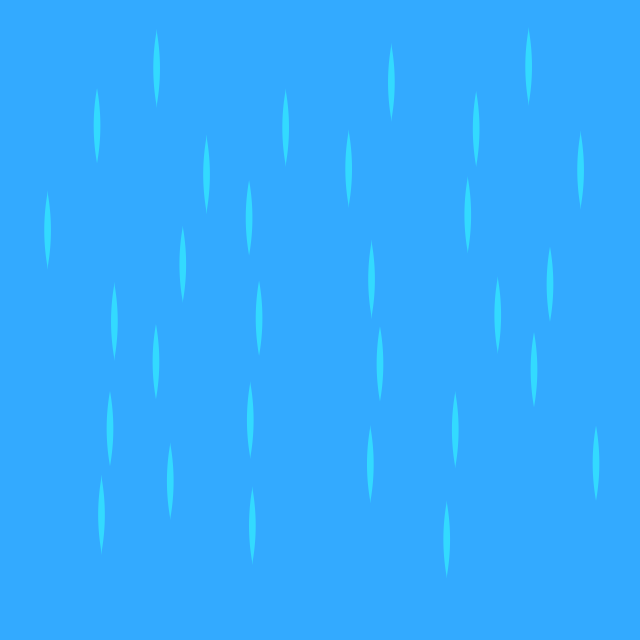
Reproduce this pattern procedurally as a WebGL 1 fragment shader.

```glsl
precision highp float;
// Sparse upright cyan slivers, like raindrops, scattered on a flat sky blue.

uniform vec2 u_resolution;

const vec3 SKY_BLUE = vec3(0.20, 0.667, 1.0);
const vec3 DROP_CYAN = vec3(0.20, 0.855, 1.0);

const int COLUMNS = 6;
const int ROWS = 5;
const vec2 FIRST_CENTER = vec2(0.1275, 0.174);
const vec2 SPACING = vec2(0.149, 0.16);
const vec2 JITTER = vec2(0.8, 0.3);              // share of a cell
const vec2 DROP_HALF_SIZE = vec2(0.0052, 0.0585);

// Sine-free hash: two values in 0..1 per cell
vec2 hash22(vec2 p) {
  vec3 q = fract(p.xyx * vec3(0.1031, 0.1030, 0.0973));
  q += dot(q, q.yzx + 33.33);
  return fract((q.xx + q.yz) * q.zy);
}

// Jittered cell center; every other column is raised by half a cell
vec2 dropCenter(vec2 cell) {
  vec2 jitter = (hash22(cell + 17.0) - 0.5) * JITTER;
  float stagger = 0.5 * mod(cell.x, 2.0);
  return FIRST_CENTER + (cell + jitter + vec2(0.0, stagger)) * SPACING;
}

// Approximate signed distance to a pointed sliver with parabolic sides
float sliverDistance(vec2 p, vec2 halfSize) {
  float t = p.y / halfSize.y;
  float slope = 2.0 * halfSize.x * t / halfSize.y;
  float gap = abs(p.x) - halfSize.x * (1.0 - t * t);
  return gap / sqrt(1.0 + slope * slope);
}

// Antialiased coverage over one pixel
float coverage(float dist, float pixel) {
  return clamp(0.5 - dist / pixel, 0.0, 1.0);
}

void main() {
  vec2 uv = gl_FragCoord.xy / u_resolution;
  float pixel = 1.0 / min(u_resolution.x, u_resolution.y);

  // Union of all drops
  float drops = 0.0;
  for (int row = 0; row < ROWS; row++) {
    for (int column = 0; column < COLUMNS; column++) {
      vec2 center = dropCenter(vec2(float(column), float(row)));
      float dist = sliverDistance(uv - center, DROP_HALF_SIZE);
      drops = max(drops, coverage(dist, pixel));
    }
  }

  gl_FragColor = vec4(mix(SKY_BLUE, DROP_CYAN, drops), 1.0);
}
```
